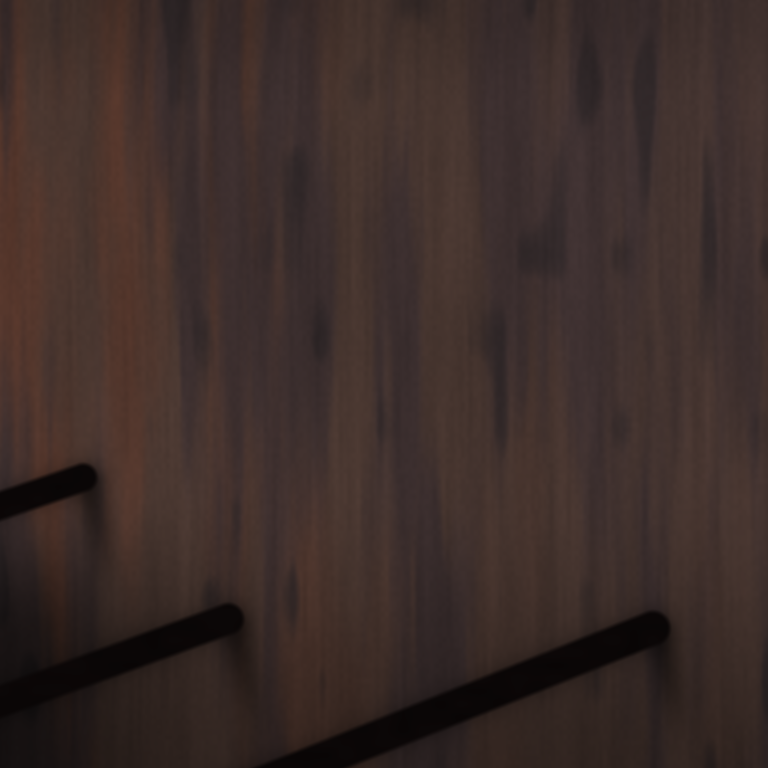
A WebGL 1 fragment shader for this texture:

```glsl
precision highp float;
// Dark stained wood with soft vertical grain, crossed by three black slanted rods.

uniform vec2 u_resolution;

#define BROWN vec3(0.282, 0.212, 0.186)
#define RUST vec3(0.335, 0.212, 0.168)
#define PLUM vec3(0.226, 0.178, 0.180)
#define KNOT vec3(0.165, 0.140, 0.145)
#define ROD_COLOR vec3(0.040, 0.024, 0.024)
#define STREAK_FREQ 17.0
#define FIBRE_FREQ 75.0
#define FIBRE_CONTRAST 0.11
#define GRAIN_CONTRAST 0.05
#define EDGE_BLUR 0.004

float hash(vec2 p) {
  vec3 q = fract(vec3(p.xyx) * 0.1031);
  q += dot(q, q.yzx + 33.33);
  return fract((q.x + q.y) * q.z);
}

float noise(vec2 p) {
  vec2 cell = floor(p);
  vec2 f = fract(p);
  f = f * f * (3.0 - 2.0 * f);
  float low = mix(hash(cell), hash(cell + vec2(1.0, 0.0)), f.x);
  float high = mix(hash(cell + vec2(0.0, 1.0)), hash(cell + 1.0), f.x);
  return mix(low, high, f.y);
}

float fbm(vec2 p) {
  float sum = 0.0;
  float weight = 0.533;
  for (int i = 0; i < 4; i++) {
    sum += weight * noise(p);
    p = p * 2.03 + 17.3;
    weight *= 0.5;
  }
  return sum;
}

float segmentDistance(vec2 p, vec2 a, vec2 b) {
  vec2 along = b - a;
  float t = clamp(dot(p - a, along) / dot(along, along), 0.0, 1.0);
  return length(p - a - along * t);
}

vec3 wood(vec2 p) {
  // Slight sideways drift keeps the grain from being ruler straight
  p.x += 0.010 * (noise(p * vec2(5.0, 2.5)) - 0.5);
  float streak = fbm(vec2(p.x * STREAK_FREQ, p.y * 1.3) + 40.0);
  float warm = fbm(vec2(p.x * 12.0, p.y * 1.6) + 91.0);
  float cloud = fbm(p * vec2(5.0, 3.0) + 7.0);

  vec3 color = BROWN;
  float rust = smoothstep(0.42, 0.72, warm) * mix(1.0, 0.2, smoothstep(0.1, 0.6, p.x));
  color = mix(color, RUST, rust);
  color = mix(color, PLUM, 0.9 * smoothstep(0.46, 0.68, streak));
  color = mix(color, PLUM * 1.12, 0.45 * smoothstep(0.45, 0.95, p.x) * p.y);

  // Elongated dark knots
  float knot = noise(vec2(p.x * 26.0, p.y * 9.0) + 23.0) * (0.6 + 0.8 * streak);
  color = mix(color, KNOT, 0.7 * smoothstep(0.78, 1.02, knot));

  // Fine fibres and faint surface grain
  float fibre = noise(vec2(p.x * FIBRE_FREQ, p.y * 4.0)) - 0.5;
  fibre += 0.6 * (noise(vec2(p.x * FIBRE_FREQ * 2.3, p.y * 9.0) + 5.0) - 0.5);
  float grain = noise(p * vec2(190.0, 150.0)) - 0.5;
  color *= 1.0 + FIBRE_CONTRAST * fibre + GRAIN_CONTRAST * grain;
  return color * (0.94 + 0.12 * cloud);
}

// Lays a rod from a to its rounded tip, with a soft shadow trailing below the tip
vec3 addRod(vec3 color, vec2 p, vec2 a, vec2 tip, float radius) {
  vec2 foot = tip + vec2(0.035, -0.15);
  float trail = segmentDistance(p, tip + vec2(0.008, -0.01), foot);
  float fade = smoothstep(foot.y - 0.02, tip.y, p.y);
  color *= 1.0 - 0.5 * fade * exp(-trail * trail / 0.0004);

  float d = segmentDistance(p, a, tip) - radius;
  color *= 1.0 - 0.22 * exp(-max(d, 0.0) / 0.012);
  float sheen = 0.85 + 0.3 * noise(p * vec2(40.0, 60.0));
  return mix(ROD_COLOR * sheen, color, smoothstep(-EDGE_BLUR, EDGE_BLUR, d));
}

void main() {
  vec2 p = gl_FragCoord.xy / u_resolution;
  vec3 color = wood(p);

  // Light falls off toward the bottom and the lower left corner
  color *= mix(0.68, 1.0, smoothstep(-0.02, 0.38, p.y));
  float gloom = exp(-p.x * p.x / 0.03) * smoothstep(0.36, 0.16, p.y);
  color *= 1.0 - 0.5 * gloom;
  color *= 1.0 - 0.12 * smoothstep(0.85, 1.0, p.y);

  color = addRod(color, p, vec2(-0.10, 0.307), vec2(0.108, 0.378), 0.018);
  color = addRod(color, p, vec2(-0.10, 0.050), vec2(0.297, 0.194), 0.020);
  color = addRod(color, p, vec2(0.25, -0.056), vec2(0.850, 0.182), 0.022);
  gl_FragColor = vec4(color, 1.0);
}
```
